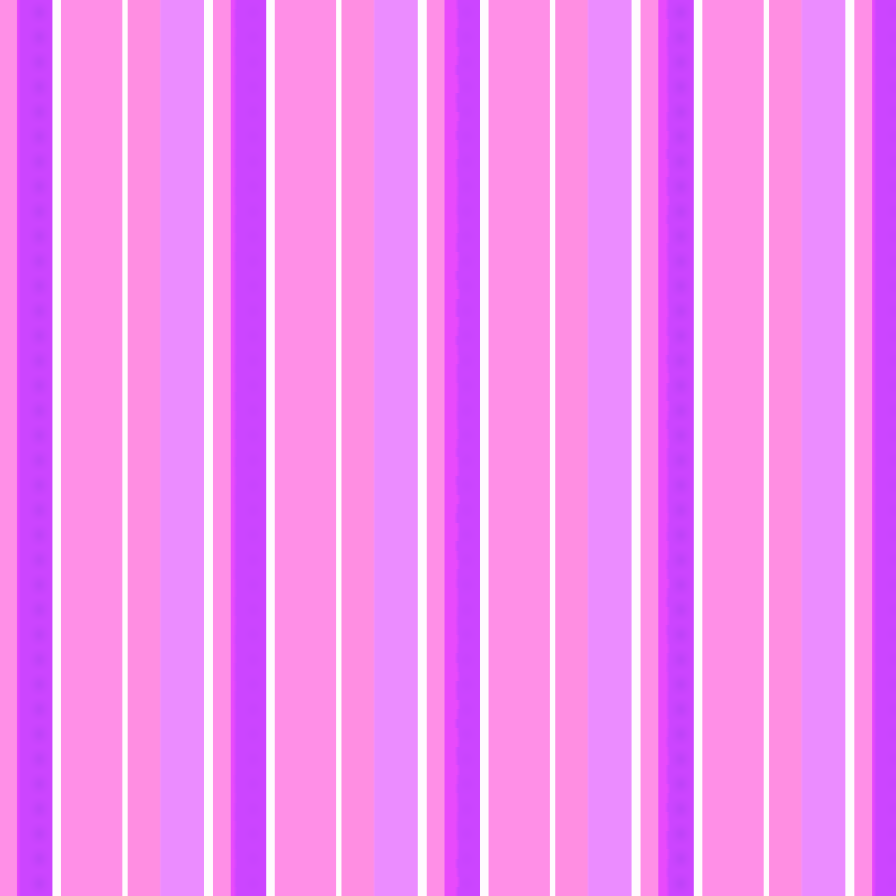
Write a Shadertoy shader that draws this pattern.

```glsl
// Upright candy stripes: violet, white, pink and lilac bands in a repeat a little under
// a quarter of the canvas wide. Bands are box-filtered intervals; the violet band carries
// a magenta edge and faint blotches that differ from repeat to repeat.

// Coverage of the interval from a to b, softened over one pixel of width px
float band(float x, float a, float b, float px) {
    return clamp((x - a) / px + 0.5, 0.0, 1.0) - clamp((x - b) / px + 0.5, 0.0, 1.0);
}

// Uneven value between -1 and 1 from layered sines
float ripple(float t) {
    return 0.6 * sin(t * 1.7) + 0.4 * sin(t * 4.3 + 1.0);
}

void mainImage(out vec4 fragColor, in vec2 fragCoord) {
    vec2 uv = fragCoord / iResolution.xy;

    // Position inside the repeat; the seam sits in plain pink
    float period = 0.2386;
    float across = (uv.x - 0.0189) / period + 0.05;
    float repeatId = floor(across);
    float x = fract(across) - 0.05;
    float px = 1.0 / (iResolution.x * period);

    // Pink ground, slightly warmer beside the thin line, and the lilac band
    vec3 color = vec3(1.0, 0.56, 0.905);
    color = mix(color, vec3(1.0, 0.555, 0.885), band(x, 0.505, 0.671, px));
    color = mix(color, vec3(0.92, 0.55, 1.0), band(x, 0.671, 0.885, px));
    color = mix(color, vec3(0.96, 0.57, 0.98), 0.6 * band(x, 0.668, 0.675, px));

    // Violet band with a stepped magenta edge, widest in the middle repeats
    float row = floor(uv.y * 96.0);
    float spread = exp(-pow(repeatId - 2.3, 2.0));
    float edge = 0.01 + spread * (0.055 + 0.008 * ripple(row + 9.0 * repeatId));
    vec3 violet = mix(vec3(0.8, 0.27, 1.0), vec3(0.91, 0.29, 0.99), band(x, -0.05, edge, 0.012 + px));

    // Faint evenly spaced blotches, strongest in every third repeat
    vec2 blotch = vec2((x - 0.105) / 0.03, (fract(uv.y * 36.0) - 0.5) / 0.3);
    float strength = mod(repeatId, 3.0) < 0.5 ? 0.5 : 0.12;
    violet = mix(violet, vec3(0.7, 0.25, 0.95), strength * exp(-dot(blotch, blotch)));
    color = mix(color, violet, band(x, 0.0, 0.175, px));

    // White lines: two broad, one thin
    float white = band(x, 0.166, 0.206, px) + band(x, 0.493, 0.518, px) + band(x, 0.875, 0.917, px);
    color = mix(color, vec3(1.0, 0.985, 0.995), white);

    fragColor = vec4(color, 1.0);
}
```
